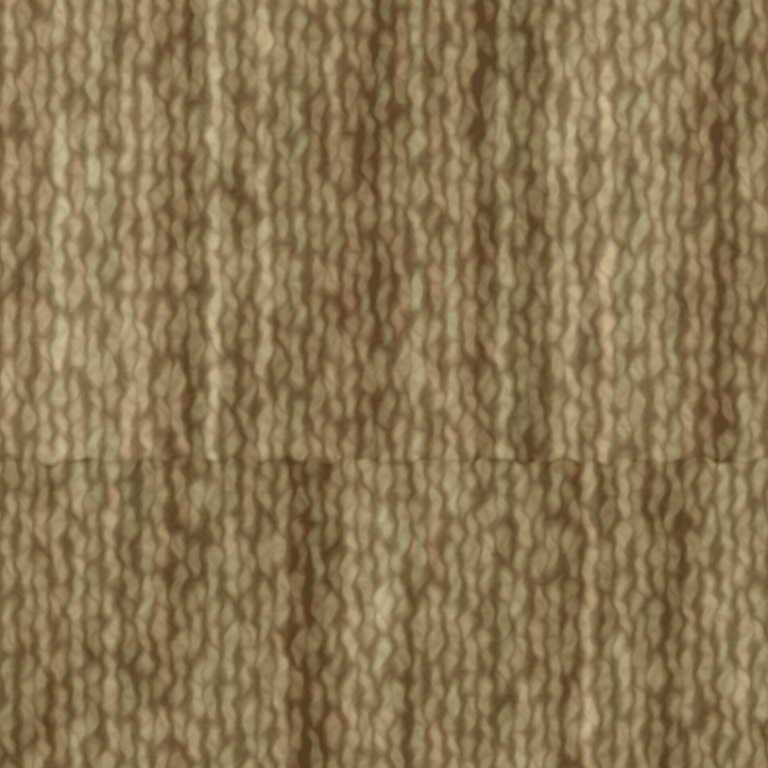
This texture is drawn by a WebGL 2 fragment shader. Its source:

```glsl
#version 300 es
precision highp float;
uniform vec2 u_resolution;
out vec4 fragColor;

// Dyed bands of each tile: centre, half width, change of tone
const vec3 UPPER_BANDS[8] = vec3[8](
  vec3(0.10, 0.09, 0.17), vec3(0.235, 0.025, -0.30),
  vec3(0.28, 0.015, 0.20), vec3(0.49, 0.022, -0.32),
  vec3(0.625, 0.02, -0.25), vec3(0.69, 0.025, -0.20),
  vec3(0.84, 0.08, 0.12), vec3(0.945, 0.025, -0.33));
const vec3 LOWER_BANDS[8] = vec3[8](
  vec3(0.085, 0.02, -0.20), vec3(0.22, 0.025, -0.18),
  vec3(0.40, 0.035, -0.32), vec3(0.49, 0.03, 0.25),
  vec3(0.535, 0.015, -0.25), vec3(0.745, 0.015, -0.25),
  vec3(0.77, 0.01, 0.30), vec3(0.88, 0.03, -0.18));

vec2 hash2(vec2 p) {
  vec3 q = fract(vec3(p.xyx) * vec3(0.1031, 0.1030, 0.0973));
  q += dot(q, q.yzx + 33.33);
  return fract((q.xx + q.yz) * q.zy);
}

// Soft cellular noise: x = pile density, y = crevice distance,
// z = blended yarn tone, w = blended yarn warmth
vec4 yarnLoops(vec2 p, float seed) {
  vec2 cell = floor(p), blend = vec2(0.0);
  float nearest = 9.0, second = 9.0, density = 0.0;
  for (int j = -2; j <= 2; j++) {
    for (int i = -1; i <= 1; i++) {
      vec2 id = cell + vec2(i, j);
      vec2 jitter = hash2(id + seed) - 0.5;
      vec2 rowVary = hash2(vec2(id.x, seed + 19.0)) - 0.5;
      vec2 loopVary = hash2(id + seed + 71.0) - 0.5;
      vec2 centre = id + 0.5 + vec2(0.4, 0.8) * jitter + vec2(0.0, rowVary.y);
      vec2 offset = p - centre;
      // Each loop leans a little to one side
      offset.x += 0.3 * loopVary.y * offset.y;
      float weight = exp(-dot(offset * offset, vec2(7.5, 2.2)));
      density += weight;
      blend += weight * (vec2(0.34, 0.5) * rowVary + vec2(0.36, 0.6) * loopVary);
      float d = length(offset * vec2(1.0, 0.55));
      second = min(second, max(nearest, d));
      nearest = min(nearest, d);
    }
  }
  return vec4(density, second - nearest, blend / (density + 0.05));
}

vec3 carpetTile(vec2 uv, vec3 bands[8], float seed) {
  // 45 rows of pile across, 38 loops down, with a loose wobble
  vec2 p = uv * vec2(45.0, 38.0);
  p.x += 0.09 * sin(p.y * 2.1 + p.x * 1.7 + seed) + 0.06 * sin(p.y * 5.3 - p.x * 2.6);
  p.y += 0.15 * sin(p.x * 3.1 + p.y * 1.3 + seed);
  vec4 yarn = yarnLoops(p, seed);

  // Rounded strands with narrow gaps and faint curls
  float strand = smoothstep(0.15, 1.2, yarn.x);
  float curl = smoothstep(0.0, 0.4, yarn.y);
  float tone = 0.58 + 0.56 * (strand - 0.66) + 0.17 * (curl - 0.62) + yarn.z;

  // Dyed bands
  for (int i = 0; i < 8; i++) {
    float d = (uv.x + 0.004 * sin(uv.y * 17.0) - bands[i].x) / bands[i].y;
    tone += bands[i].z * exp(-d * d);
  }

  // Slanted wear and fine fibres
  tone += 0.07 * sin(uv.x * 13.0 - uv.y * 15.0 + 2.0 * sin(uv.y * 9.0 + seed));
  tone += 0.05 * sin(p.x * 9.0 + 3.0 * sin(p.y * 4.3)) * sin(p.y * 6.0 + p.x * 3.0);

  vec3 color = mix(vec3(0.41, 0.33, 0.20), vec3(0.70, 0.64, 0.48), clamp(tone, -0.2, 1.3));
  return color + yarn.w * vec3(0.035, -0.012, 0.0);
}

void main() {
  vec2 uv = gl_FragCoord.xy / u_resolution;
  vec3 upper = carpetTile(uv, UPPER_BANDS, 3.0);
  vec3 lower = carpetTile(uv + vec2(0.0, 0.007), LOWER_BANDS, 47.0) - 0.02;

  // Ragged join between the two tiles
  float join = uv.y - 0.4 - 0.003 * sin(uv.x * 71.0) - 0.002 * sin(uv.x * 173.0);
  vec3 color = mix(lower, upper, smoothstep(-0.004, 0.004, join));
  color -= 0.04 * exp(-pow(join / 0.005, 2.0));
  fragColor = vec4(color, 1.0);
}
```
